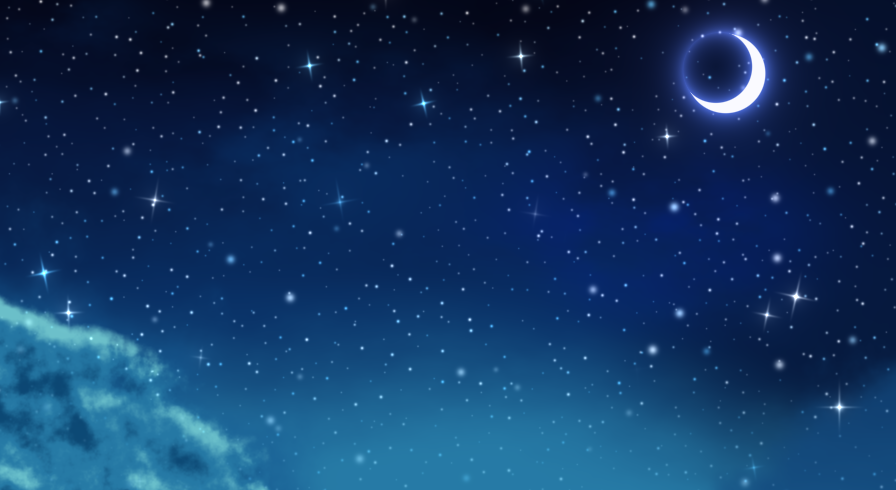
Give the GLSL for this background, as a Shadertoy shader.

```glsl
const vec3 NIGHT = vec3(0.012, 0.02, 0.085);
const vec3 NAVY = vec3(0.025, 0.09, 0.24);
const vec3 BLUE = vec3(0.035, 0.19, 0.40);
const vec3 ROYAL = vec3(0.02, 0.13, 0.48);
const vec3 HAZE = vec3(0.15, 0.48, 0.65);
const vec3 DEEP_TEAL = vec3(0.04, 0.27, 0.44);
const vec3 PALE_TEAL = vec3(0.46, 0.80, 0.82);

float hash(vec2 p) {
    vec3 q = fract(p.xyx * 0.1031);
    q += dot(q, q.yzx + 33.33);
    return fract((q.x + q.y) * q.z);
}

float noise(vec2 p) {
    vec2 cell = floor(p), f = fract(p);
    f = f * f * (3.0 - 2.0 * f);
    float low = mix(hash(cell), hash(cell + vec2(1, 0)), f.x);
    float high = mix(hash(cell + vec2(0, 1)), hash(cell + 1.0), f.x);
    return mix(low, high, f.y);
}

mat2 rotation(float angle) {
    float c = cos(angle), s = sin(angle);
    return mat2(c, s, -s, c);
}

float fbm(vec2 p) {
    float sum = 0.0, amplitude = 0.5;
    mat2 turn = rotation(0.6);
    for (int i = 0; i < 6; i++) {
        sum += amplitude * noise(p);
        p = turn * p * 2.03 + 17.0;
        amplitude *= 0.5;
    }
    return sum;
}

// Soft elliptical patch, 1 at its centre
float patchAt(vec2 p, vec2 centre, vec2 size) {
    vec2 d = (p - centre) / size;
    return exp(-dot(d, d));
}

// Thin tapering ray along x
float ray(vec2 d, float reach, float width) {
    float taper = max(1.0 - abs(d.x) / reach, 0.0);
    return taper * taper * exp(-d.y * d.y / (width * width));
}

// One star per grid cell, kept by chance; rays appear if reach > 0
vec3 starLayer(vec2 p, float cells, float radius, float chance, float reach, float seed) {
    vec3 light = vec3(0);
    vec2 home = floor(p * cells);
    for (int j = -1; j <= 1; j++)
    for (int i = -1; i <= 1; i++) {
        vec2 cell = home + vec2(i, j), key = cell + seed;
        if (hash(key + 3.7) > chance) continue;
        vec2 jitter = vec2(hash(key + 11.3), hash(key + 27.9));
        vec2 d = p - (cell + jitter) / cells;
        float size = hash(key + 41.1), hue = hash(key + 53.6);
        float r = radius * mix(0.65, 1.2, size);
        float glow = exp(-dot(d, d) / (r * r)) * mix(0.25, 1.0, size * size);
        if (reach > 0.0) {
            vec2 q = rotation(0.5 * (hue - 0.5)) * d;
            float span = reach * mix(0.5, 1.15, size);
            glow += 0.7 * (ray(q, span, 0.0025) + ray(q.yx, span * 1.15, 0.0025));
            glow += 0.2 * exp(-length(d) / (2.0 * radius));
        }
        vec3 tint = mix(vec3(0.45, 0.85, 1.0), vec3(1.0, 0.98, 0.92), smoothstep(0.1, 0.5, hue));
        light += tint * glow;
    }
    return light;
}

vec3 nightSky(vec2 p) {
    float drift = fbm(p * vec2(2.2, 4.0) + 5.0) - 0.5;
    float y = p.y + 0.22 * drift;
    vec3 color = mix(BLUE, NAVY, smoothstep(0.3, 0.72, y));
    color = mix(color, NIGHT, smoothstep(0.68, 1.0, y));
    color = mix(color, NAVY * 0.8, 0.75 * smoothstep(1.15, 1.75, p.x + 0.4 * drift));
    // Broad blue clouds
    float wisps = smoothstep(0.32, 0.68, fbm(p * vec2(3.0, 5.0) + 31.0));
    float veil = patchAt(p, vec2(0.65, 0.66), vec2(0.45, 0.22));
    veil += 0.7 * patchAt(p, vec2(0.1, 0.96), vec2(0.16, 0.09));
    color = mix(color, BLUE, 0.75 * wisps * veil);
    color = mix(color, ROYAL, 0.6 * patchAt(p, vec2(1.33, 0.53), vec2(0.3, 0.15)) * (0.4 + wisps));
    // Bright haze low in the sky
    float crest = mix(0.37, 0.17, smoothstep(0.9, 1.65, p.x)) + 0.2 * drift;
    return mix(color, HAZE, 1.0 - smoothstep(crest - 0.32, crest + 0.08, p.y));
}

// Billowing bank below a sloping edge; depth is measured from that edge
vec3 cloudBank(vec3 color, vec2 p, float depth) {
    float billow = fbm(p * 7.0 + 2.0);
    float relief = billow - fbm((p + vec2(0.018, 0.025)) * 7.0 + 2.0);
    float d = depth + 0.42 * (billow - 0.5);
    float mist = smoothstep(-0.24, 0.05, d) * smoothstep(0.25, 0.7, fbm(p * 4.0 + 9.0));
    color = mix(color, vec3(0.08, 0.34, 0.56), 0.7 * mist);
    float lit = 0.38 + 2.6 * relief + 0.3 * exp(-pow((d - 0.07) / 0.08, 2.0));
    vec3 body = mix(DEEP_TEAL, HAZE, smoothstep(0.05, 0.5, lit));
    body = mix(body, PALE_TEAL, smoothstep(0.5, 1.0, lit));
    return mix(color, body, 0.9 * smoothstep(-0.02, 0.08, d));
}

vec3 crescent(vec3 color, vec2 p, float pixel) {
    float outer = length(p - vec2(1.481, 0.850)) - 0.081;
    float inner = length(p - vec2(1.461, 0.864)) - 0.074;
    float d = max(outer, -inner);
    color += vec3(0.35, 0.45, 0.85) * (0.6 * exp(-max(d, 0.0) / 0.018) + 0.16 * exp(-max(d, 0.0) / 0.07));
    return mix(color, vec3(0.98, 0.98, 1.0), 1.0 - smoothstep(-pixel, pixel, d));
}

void mainImage(out vec4 fragColor, in vec2 fragCoord) {
    vec2 p = fragCoord / iResolution.y;
    float aspect = iResolution.x / iResolution.y;
    vec3 color = nightSky(p);
    float rightDepth = 0.24 - 0.75 * (aspect - p.x) - p.y;
    float rightCloud = smoothstep(-0.08, 0.1, rightDepth + 0.3 * (fbm(p * 6.0) - 0.5));
    color = mix(color, vec3(0.07, 0.28, 0.49), 0.75 * rightCloud);
    float leftDepth = 0.46 - 0.78 * p.x - p.y;
    color = cloudBank(color, p, leftDepth);
    // Stars thin out over the clouds; sparkles favour the top and the sides
    float clear = mix(0.35, 1.0, smoothstep(0.05, 0.35, p.y)) * (1.0 - 0.75 * smoothstep(-0.05, 0.1, leftDepth));
    float sides = smoothstep(0.35, 0.85, abs(p.x - 0.5 * aspect));
    float sparkle = max(sides, smoothstep(0.5, 0.75, p.y)) * clear;
    vec3 stars = 0.75 * starLayer(p, 29.0, 0.0027, 0.75, 0.0, 7.0);
    stars += 0.8 * starLayer(p, 9.0, 0.0075, 0.38, 0.0, 83.0);
    color += clear * stars + sparkle * starLayer(p, 5.5, 0.007, 0.5, 0.052, 151.0);
    color = crescent(color, p, 0.8 / iResolution.y);
    fragColor = vec4(clamp(color, 0.0, 1.0), 1.0);
}
```
